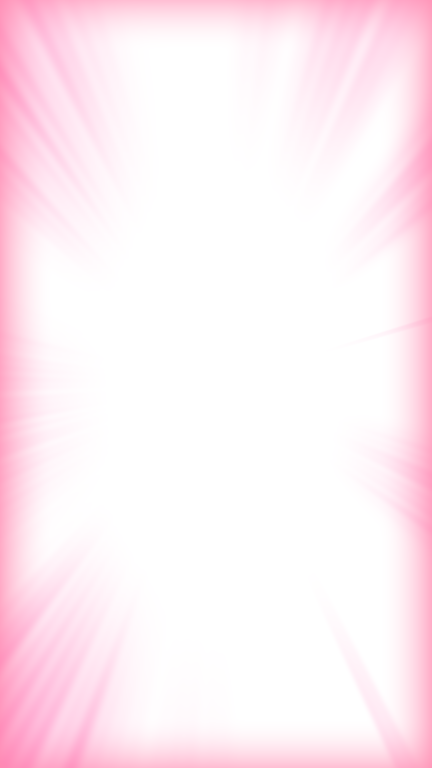
Write a Shadertoy shader that draws this background.

```glsl
// A white canvas with a soft pink glow along its border and blurred pink
// light beams that converge on the centre. Beams are angular windows broken
// into streaks by layered sines, and they fade out towards the middle.

const vec3 WHITE = vec3(1.0);
const vec3 ROSE = vec3(1.0, 0.54, 0.69);
const vec3 ORCHID = vec3(1.0, 0.54, 0.76);

const int BEAM_COUNT = 10;

// Each beam: angle and half width in degrees, strength, inner radius
const vec4 BEAMS[BEAM_COUNT] = vec4[](
    vec4(124.0, 16.0, 0.62, 0.48),
    vec4(83.0, 4.0, 0.20, 0.50),
    vec4(68.5, 8.0, 0.52, 0.52),
    vec4(45.0, 7.0, 0.58, 0.55),
    vec4(16.6, 0.8, 0.30, 0.45),
    vec4(-26.0, 11.0, 0.62, 0.52),
    vec4(-63.5, 1.5, 0.32, 0.60),
    vec4(-94.0, 6.0, 0.18, 0.60),
    vec4(-119.0, 14.0, 0.80, 0.55),
    vec4(190.0, 25.0, 0.42, 0.45)
);

// Signed difference of two angles in degrees, wrapped to -180..180
float angleDifference(float a, float b) {
    return mod(a - b + 180.0, 360.0) - 180.0;
}

// Streaks around the circle; whole frequencies keep the seam closed
float streaks(float angle) {
    float a = radians(angle);
    float wave = 0.40 * sin(41.0 * a + 1.3 * sin(7.0 * a));
    wave += 0.30 * sin(73.0 * a + 2.0 * sin(11.0 * a + 1.0));
    wave += 0.22 * sin(127.0 * a + 1.7);
    return 0.74 + 0.34 * wave;
}

// Flat-topped angular window that grows stronger outwards
float beam(float angle, float radius, vec4 shape) {
    float x = angleDifference(angle, shape.x) / shape.y;
    float window = exp(-x * x * x * x);
    return window * shape.z * smoothstep(shape.w, 1.35, radius);
}

// Light that fades with distance from one border
float edgeGlow(float distanceToEdge, float reach, float strength) {
    float t = clamp(1.0 - distanceToEdge / reach, 0.0, 1.0);
    return strength * t * t;
}

void mainImage(out vec4 fragColor, in vec2 fragCoord) {
    // Horizontal unit is the canvas width
    vec2 size = vec2(1.0, iResolution.y / iResolution.x);
    vec2 p = fragCoord / iResolution.x;
    vec2 centred = p - 0.5 * size;
    float angle = degrees(atan(centred.y, centred.x + 1e-6));
    float radius = length(2.0 * centred / size);

    // Converging beams
    float light = 0.0;
    for (int i = 0; i < BEAM_COUNT; i++) {
        light += beam(angle, radius, BEAMS[i]);
    }
    light = clamp(light * streaks(angle), 0.0, 1.0);

    // Border glow
    vec2 toEdge = min(p, size - p);
    float sides = edgeGlow(toEdge.x, 0.125, 0.72);
    float ends = edgeGlow(toEdge.y, 0.120, 0.56);
    float glow = 1.0 - (1.0 - sides) * (1.0 - ends);

    vec3 color = mix(WHITE, ORCHID, light);
    color *= mix(WHITE, ROSE, glow * (1.0 - 0.6 * light));
    fragColor = vec4(max(color, ROSE), 1.0);
}
```
